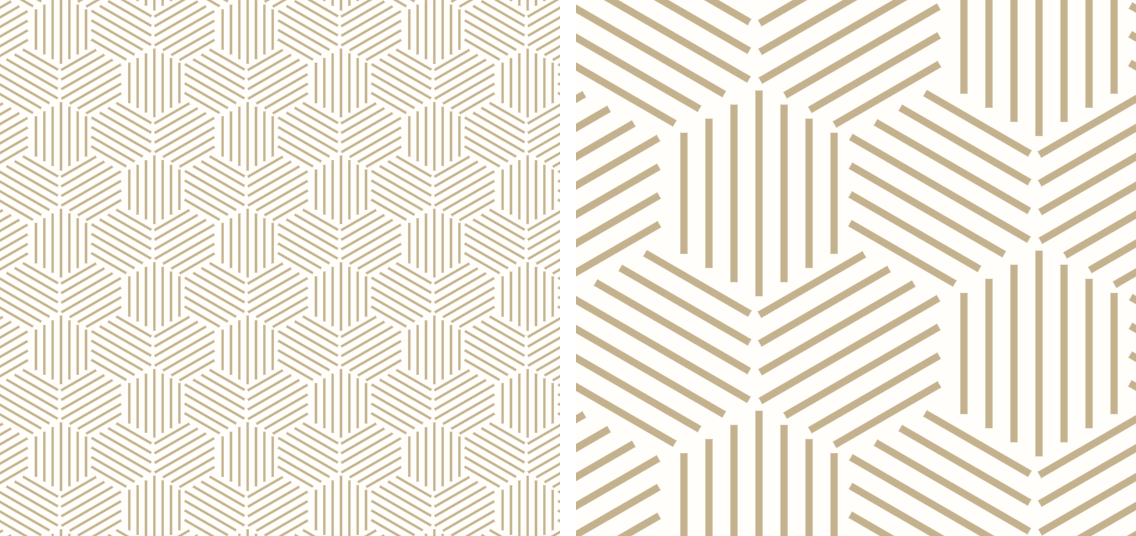
Left, the full canvas; right, a detail of the centre.
Write a Shadertoy shader that draws this pattern.

```glsl
// Hexagonal weave of parallel strokes: bundles of seven lines in three
// directions, each bundle trimmed to a hexagon and set on a staggered lattice.
// One unit of length is the width of a repeat.

const float REPEATS_ACROSS = 3.0;
const vec2  CELL = vec2(1.0, 0.572);          // repeat, with a second copy at its middle
const vec2  ORIGIN = vec2(0.3268, 1.569);     // centre of one upright bundle
const vec2  FALLING_OFFSET = vec2(0.323, 0.009);
const vec2  RISING_OFFSET = vec2(0.1615, -0.279);
const float LINE_SPACING = 0.0447;
const float LINE_HALF_WIDTH = 0.0065;
const float OUTER_LINE = 3.0;                 // lines on each side of the middle one
const float HALF_LENGTH = 0.1836;             // of the middle line
const float TAPER = 0.563;                    // shortening per distance from the middle
const float EDGE_SOFTNESS = 1.3;              // in pixels
const vec3  PAPER = vec3(1.0, 0.995, 0.98);
const vec3  GOLD = vec3(0.77, 0.70, 0.56);
const float PI = 3.14159;

vec2 wrapCell(vec2 p) {
    return p - CELL * round(p / CELL);
}

// Offset from the nearest point of the staggered lattice
vec2 nearestCentre(vec2 p) {
    vec2 a = wrapCell(p);
    vec2 b = wrapCell(p - 0.5 * CELL);
    return dot(a, a) < dot(b, b) ? a : b;
}

float boxDistance(vec2 p, vec2 halfSize) {
    vec2 d = abs(p) - halfSize;
    return length(max(d, 0.0)) + min(max(d.x, d.y), 0.0);
}

// Distance to seven parallel lines whose ends follow a hexagon
float bundleDistance(vec2 p, float angle) {
    vec2 dir = vec2(cos(angle), sin(angle));
    vec2 q = vec2(dot(p, dir), dot(p, vec2(-dir.y, dir.x)));
    float line = clamp(round(q.y / LINE_SPACING), -OUTER_LINE, OUTER_LINE);
    float across = line * LINE_SPACING;
    q.y -= across;
    return boxDistance(q, vec2(HALF_LENGTH - TAPER * abs(across), LINE_HALF_WIDTH));
}

void mainImage(out vec4 fragColor, in vec2 fragCoord) {
    float pixel = REPEATS_ACROSS / iResolution.x;
    vec2 p = fragCoord * pixel - ORIGIN;

    // Upright, falling and rising bundles
    float d = bundleDistance(nearestCentre(p), PI / 2.0);
    d = min(d, bundleDistance(nearestCentre(p - FALLING_OFFSET), -PI / 6.0));
    d = min(d, bundleDistance(nearestCentre(p - RISING_OFFSET), PI / 6.0));

    float ink = clamp(0.5 - d / (EDGE_SOFTNESS * pixel), 0.0, 1.0);
    fragColor = vec4(mix(PAPER, GOLD, ink), 1.0);
}
```
